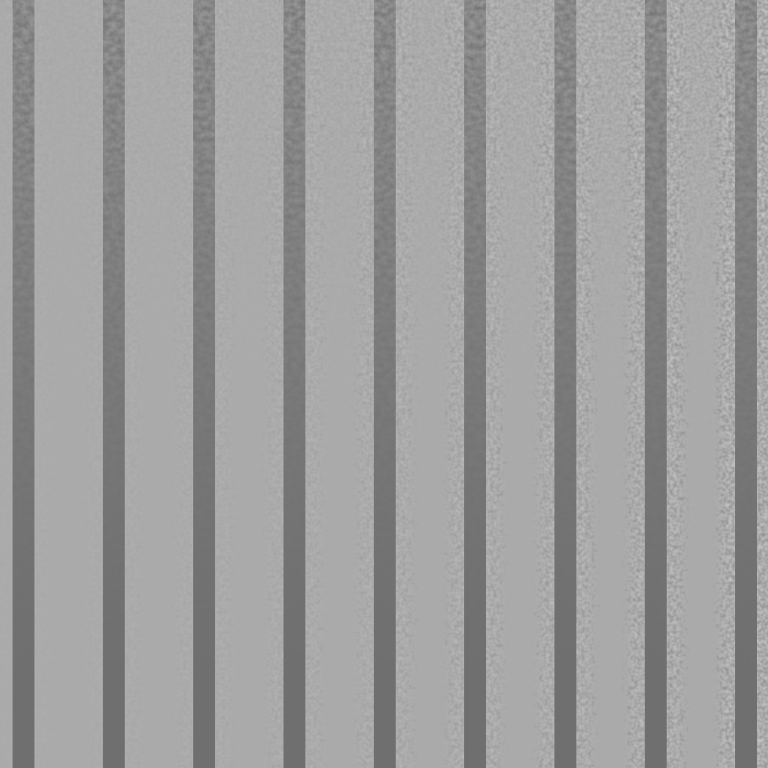
A Shadertoy shader for this pattern:

```glsl
// Grey wall of pale vertical slats split by dark grooves, with drifting fine grain.

// Pseudo-random unit gradient for a lattice cell
vec2 cellGradient(vec2 cell) {
    uvec2 q = uvec2(ivec2(cell)) * uvec2(1597u, 3812u) + 77u;
    uint h = (q.x ^ (q.y << 7)) * 2654435769u;
    h = (h ^ (h >> 15)) * 2246822519u;
    h ^= h >> 13;
    float angle = 6.2832 * float(h & 65535u) / 65536.0;
    return vec2(cos(angle), sin(angle));
}

// Gradient noise, roughly -0.7 to 0.7
float gradientNoise(vec2 p) {
    vec2 i = floor(p), f = p - i;
    vec2 w = f * f * f * (f * (f * 6.0 - 15.0) + 10.0);
    float a = dot(cellGradient(i), f);
    float b = dot(cellGradient(i + vec2(1, 0)), f - vec2(1, 0));
    float c = dot(cellGradient(i + vec2(0, 1)), f - vec2(0, 1));
    float d = dot(cellGradient(i + vec2(1, 1)), f - vec2(1, 1));
    return mix(mix(a, b, w.x), mix(c, d, w.x), w.y);
}

void mainImage(out vec4 fragColor, in vec2 fragCoord) {
    vec2 uv = fragCoord / iResolution.xy;
    float pixel = 1.0 / iResolution.x;

    // Signed distance to the nearest groove, negative inside
    float period = 0.1176;
    float offset = (fract((uv.x - 0.0306) / period + 0.5) - 0.5) * period;
    float grooveDist = abs(offset) - 0.0143;
    float groove = smoothstep(0.6 * pixel, -0.6 * pixel, grooveDist);

    // Slat grain: stronger to the right, fading toward each slat's centre
    float fine = gradientNoise(uv * 235.0) + 0.6 * gradientNoise(uv * 130.0 + 31.0);
    float nearEdge = 1.0 - smoothstep(0.012, 0.031, grooveDist + 0.008 * fine);
    float reach = mix(nearEdge, 1.0, 0.6 * smoothstep(0.45, 1.0, uv.y));
    float slatGrain = (0.01 + 0.12 * pow(uv.x, 1.4)) * reach + 0.012 * uv.y * uv.y;
    float slat = 0.668 + slatGrain * fine;
    slat += 0.02 * smoothstep(0.0025, 0.0, grooveDist);

    // Groove: lighter and coarser toward the top
    float coarse = gradientNoise(uv * vec2(105.0, 140.0) + 57.0)
                 + 0.5 * gradientNoise(uv * 240.0 + 13.0);
    float dark = mix(0.435, 0.53, smoothstep(0.05, 1.1, uv.y) * 1.05);
    dark += 0.105 * pow(uv.y, 2.2) * coarse;

    fragColor = vec4(vec3(mix(slat, dark, groove)), 1.0);
}
```
